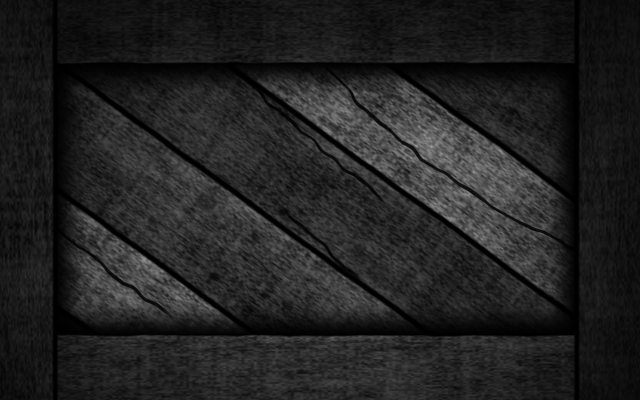
Write a Shadertoy shader that draws this texture.

```glsl
// Dark weathered wood: diagonal planks recessed inside a heavy timber frame.

// Layout, in units of canvas height
const vec2 PANEL_MIN = vec2(0.138, 0.164);
const vec2 PANEL_MAX = vec2(1.442, 0.840);
const float POST_GAP = 0.0045;
const vec2 PLANK_DIR = vec2(0.809, -0.588);
const float SEAMS[5] = float[5](0.2725, 0.509, 0.7645, 1.0135, 1.2505);
const float SEAM_HALF_WIDTH = 0.0055;

// Tones
const float PLANK_TONES[6] = float[6](0.16, 0.36, 0.23, 0.185, 0.35, 0.20);
const float LEFT_POST_TONE = 0.20;
const float RIGHT_POST_TONE = 0.14;
const float TOP_RAIL_TONE = 0.14;
const float BOTTOM_RAIL_TONE = 0.225;

// Light
const vec2 LIGHT_CENTER = vec2(0.80, 0.48);
const vec2 LIGHT_RADIUS = vec2(0.95, 0.70);
const float SHADOW_REACH = 0.085;

float hash(vec2 p) {
    vec3 q = fract(vec3(p.xyx) * 0.1031);
    q += dot(q, q.yzx + 33.33);
    return fract((q.x + q.y) * q.z);
}

float noise(vec2 p) {
    vec2 i = floor(p), f = fract(p);
    f = f * f * (3.0 - 2.0 * f);
    return mix(mix(hash(i), hash(i + vec2(1, 0)), f.x),
               mix(hash(i + vec2(0, 1)), hash(i + vec2(1, 1)), f.x), f.y);
}

float fbm(vec2 p) {
    float sum = 0.0, amp = 0.5;
    for (int i = 0; i < 4; i++) {
        sum += amp * noise(p);
        p = p * 2.03 + 17.1;
        amp *= 0.5;
    }
    return sum;
}

// Brightness factor of wood; q.x runs along the grain, q.y across it
float woodGrain(vec2 q, float seed) {
    q += vec2(seed * 7.3, seed * 3.1 + 20.0);
    q.y += 0.012 * noise(q * vec2(4.0, 7.0));
    float fibre = noise(q * vec2(26.0, 190.0)) - 0.5;
    float bands = fbm(q * vec2(4.0, 24.0)) - 0.47;
    float sawMarks = noise(q * vec2(85.0, 7.0)) - 0.5;
    float blotch = fbm(q * vec2(6.0, 9.0) + 40.0) - 0.47;
    float speck = noise(q * vec2(130.0, 260.0)) - 0.5;
    return max(1.0 + 0.5 * fibre + 0.65 * bands + 0.32 * sawMarks
               + 0.9 * blotch + 0.75 * speck, 0.1);
}

// Darkening by a crack that lies at distance d, for along-grain range u0..u1
float crack(float d, float u, float u0, float u1, float px) {
    float wobble = 0.012 * (noise(vec2(u * 28.0, u0 * 50.0)) - 0.5);
    float width = 0.0022 * (0.4 + noise(vec2(u * 17.0, u1 * 30.0)));
    float line = 1.0 - smoothstep(width, width + 1.5 * px, abs(d + wobble));
    float span = smoothstep(u0, u0 + 0.03, u) * (1.0 - smoothstep(u1 - 0.06, u1, u));
    return 1.0 - 0.85 * line * span;
}

float knot(vec2 q, vec2 center, float radius) {
    float r = length((q - center) * vec2(0.75, 1.0)) / radius;
    return 1.0 - 0.75 * exp(-r * r) + 0.12 * sin(r * 7.0) * exp(-0.5 * r * r);
}

float planks(vec2 p, float px) {
    vec2 normal = vec2(-PLANK_DIR.y, PLANK_DIR.x);
    vec2 q = vec2(dot(p, PLANK_DIR), dot(p, normal));
    float u = q.x, v = q.y;
    float wavyV = v + 0.004 * (noise(vec2(u * 14.0, 3.0)) - 0.5);

    // Find the plank and the nearest seam
    int index = 0;
    float seam = 1.0, below = 1.0;
    for (int i = 0; i < 5; i++) {
        float d = wavyV - SEAMS[i];
        if (d > 0.0) index = i + 1;
        else below = min(below, -d);
        seam = min(seam, abs(d));
    }
    float tone = PLANK_TONES[index] * woodGrain(q, float(index));
    tone *= 1.0 + 0.25 * exp(-below / 0.035);

    // Cracks and knots
    float bend = u - 0.56;
    tone *= crack(v - 1.109 - 0.28 * bend * bend, u, 0.16, 1.0, px);
    tone *= crack(v - 1.006 + 0.085 * u, u, -0.02, 0.52, px);
    tone *= crack(v - 0.802 + 0.129 * (u - 0.306), u, 0.29, 0.58, px);
    tone *= crack(v - 0.423 + 0.03 * u, u, -0.16, 0.25, px);
    tone *= knot(p, vec2(0.708, 0.469), 0.010);
    tone *= knot(p, vec2(0.537, 0.308), 0.012);
    tone *= mix(1.0, knot(p, vec2(0.520, 0.494), 0.022), 0.5);

    // Seams, then the shadow cast by the frame
    tone *= smoothstep(SEAM_HALF_WIDTH - px, SEAM_HALF_WIDTH + 2.0 * px, seam);
    vec2 inset = min(p - PANEL_MIN, PANEL_MAX - p);
    vec2 shade = smoothstep(vec2(-0.01), vec2(SHADOW_REACH), inset);
    return tone * shade.x * shade.y;
}

float rails(vec2 p, float px) {
    bool top = p.y > 0.5;
    float edge = top ? p.y - PANEL_MAX.y : PANEL_MIN.y - p.y;
    edge += 0.004 * (noise(vec2(p.x * 22.0, 8.0)) - 0.5);
    float tone = top ? TOP_RAIL_TONE : BOTTOM_RAIL_TONE;
    tone *= woodGrain(p, top ? 8.0 : 9.0);
    tone *= 1.0 + 0.35 * exp(-max(edge, 0.0) / 0.010);
    return tone * smoothstep(0.0, 0.004 + px, edge);
}

void mainImage(out vec4 fragColor, in vec2 fragCoord) {
    float px = 1.0 / iResolution.y;
    vec2 p = fragCoord * px;

    // Panel and rails, then the posts over both
    float inPanel = smoothstep(-px, px, min(p.y - PANEL_MIN.y, PANEL_MAX.y - p.y));
    float tone = mix(rails(p, px), planks(p, px), inPanel);
    float outside = max(PANEL_MIN.x - p.x, p.x - PANEL_MAX.x);
    bool left = p.x < LIGHT_CENTER.x;
    float post = left ? LEFT_POST_TONE : RIGHT_POST_TONE;
    post *= woodGrain(p.yx, left ? 11.0 : 12.0);
    tone = mix(tone, post, smoothstep(-px, px, outside));
    tone *= smoothstep(POST_GAP - px, POST_GAP + 2.0 * px, abs(outside));

    // Light falls off towards the corners
    vec2 fall = (p - LIGHT_CENTER) / LIGHT_RADIUS;
    tone *= exp(-dot(fall, fall));
    fragColor = vec4(vec3(clamp(tone, 0.0, 1.0)), 1.0);
}
```
